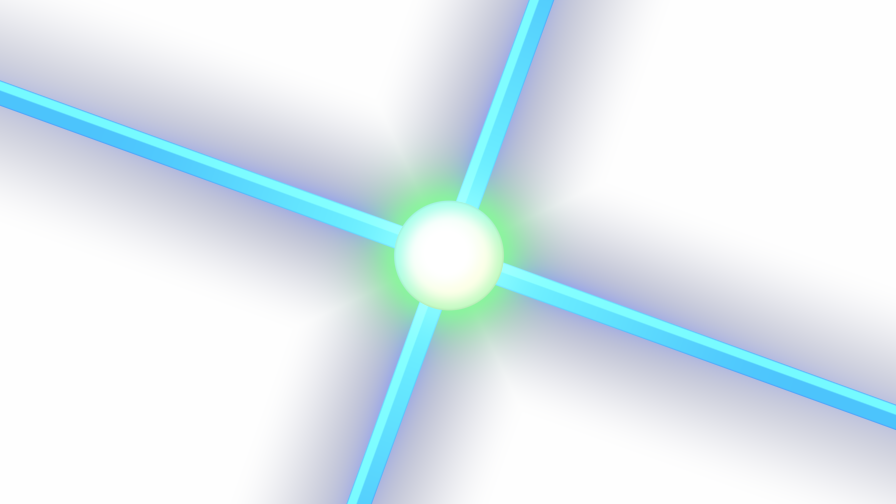
A Shadertoy shader for this background:

```glsl
const vec3 WHITE = vec3(0.995);
const vec3 SHADE_GREY = vec3(0.73, 0.74, 0.80);
const vec3 HALO_BLUE = vec3(0.50, 0.58, 1.0);
const vec3 GLOW_GREEN = vec3(0.40, 0.95, 0.56);
const vec3 BEAM_LIGHT = vec3(0.46, 0.98, 1.0);
const vec3 BEAM_DEEP = vec3(0.30, 0.77, 0.99);
const vec3 BEAM_RIM = vec3(0.30, 0.58, 0.98);
const float BEAM_HALF = 0.0238;
const float ORB_RADIUS = 0.109;

// Anti-aliased coverage of a signed distance
float cover(float dist, float pixel) {
    return 1.0 - smoothstep(-0.75 * pixel, 0.75 * pixel, dist);
}

vec2 rotate(vec2 p, float angle) {
    float c = cos(angle), s = sin(angle);
    return vec2(c * p.x - s * p.y, s * p.x + c * p.y);
}

// Wide soft shade alongside a beam, fading slowly along its length
float beamShade(float across, float along) {
    float side = 1.0 - smoothstep(0.0, 0.25, abs(across));
    return side * mix(1.0, 0.78, smoothstep(0.2, 0.9, abs(along)));
}

// Narrow halo, stronger on the lit side and near the orb
float beamHalo(float across, float along) {
    float outside = max(abs(across) - BEAM_HALF, 0.0);
    float strength = across > 0.0 ? 0.85 : 0.65;
    return strength * exp(-outside * 38.0 - abs(along) * 1.6);
}

// Two-faced bar: light upper face, deeper lower face, thin rim
vec3 beamColor(float across, float along, float pixel) {
    float s = across / BEAM_HALF;
    float soft = pixel / BEAM_HALF;
    float lit = smoothstep(0.2 - soft, 0.2 + soft, s);
    float far = smoothstep(0.08, 0.75, abs(along));
    vec3 lower = mix(vec3(0.42, 0.94, 1.0), BEAM_DEEP, far);
    vec3 upper = mix(vec3(0.52, 1.0, 1.0), BEAM_LIGHT, far);
    vec3 color = mix(lower, upper, lit);
    float rim = smoothstep(0.84, 1.0, abs(s)) * (0.25 + 0.45 * far);
    return mix(color, BEAM_RIM, rim);
}

vec3 addBeam(vec3 base, float across, float along, float pixel) {
    float mask = cover(abs(across) - BEAM_HALF, pixel);
    return mix(base, beamColor(across, along, pixel), mask);
}

// Glowing orb: white core, tinted translucent edge
vec3 orbColor(vec2 p) {
    float r = length(p) / ORB_RADIUS;
    float warm = smoothstep(-0.7, 0.7, dot(p, vec2(0.6, -0.8)) / ORB_RADIUS);
    vec3 edge = mix(vec3(0.66, 1.0, 0.92), vec3(0.76, 0.98, 0.76), warm);
    vec3 middle = mix(vec3(0.94, 1.0, 0.98), vec3(0.99, 1.0, 0.91), warm);
    float core = length(p - vec2(-0.006, 0.006)) / ORB_RADIUS;
    vec3 color = mix(vec3(1.0), middle, smoothstep(0.35, 0.75, core));
    color = mix(color, edge, smoothstep(0.62, 1.02, r));
    return color * (1.0 - 0.05 * smoothstep(0.95, 1.0, r));
}

void mainImage(out vec4 fragColor, in vec2 fragCoord) {
    float pixel = 1.0 / iResolution.y;
    vec2 p = (fragCoord - 0.5 * iResolution.xy) * pixel - vec2(0.002, -0.007);
    vec2 q = rotate(p, radians(19.9));
    float r = length(p);

    // Background with the shade of both beams
    float shade = max(beamShade(q.y, q.x), beamShade(q.x, q.y));
    float overlap = beamShade(q.y, q.x) * beamShade(q.x, q.y);
    vec3 color = mix(WHITE, SHADE_GREY, min(shade + 0.25 * overlap, 1.0));

    // Blue halos and green orb glow
    float halo = max(beamHalo(q.y, q.x), beamHalo(-q.x, q.y));
    color = mix(color, HALO_BLUE, halo);
    float glow = exp(-pow(max(r - ORB_RADIUS, 0.0) / 0.058, 1.4));
    color = mix(color, GLOW_GREEN, 0.85 * glow);

    // Crossed beams, brightened close to the orb
    color = addBeam(color, -q.x, q.y, pixel);
    color = addBeam(color, q.y, q.x, pixel);
    color += vec3(0.10, 0.04, 0.02) * glow;

    // Orb on top
    color = mix(color, orbColor(p), cover(r - ORB_RADIUS, pixel));
    fragColor = vec4(clamp(color, 0.0, 1.0), 1.0);
}
```
